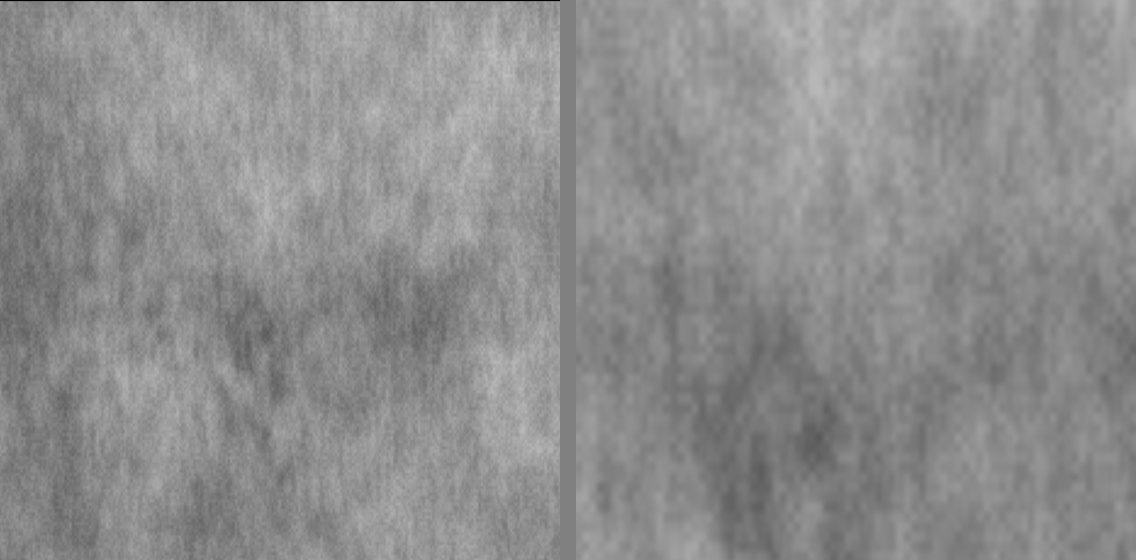
Left: the whole. Right: its middle third, enlarged.
This texture is drawn by a WebGL 2 fragment shader. Its source:

```glsl
#version 300 es
precision highp float;

// Soft grey, weathered surface: broad clouds and light bands overlaid with
// fine vertical fibres and grain. Clusters of blurred, upright dark spots
// are scattered by hashed loops; a thin black rim closes the top edge.

uniform vec2 u_resolution;
out vec4 fragColor;

const float TAU = 6.28319;
const float BASE_GREY = 0.562;
const int MAX_SPOTS = 24;

float hash(vec2 p) {
    return fract(sin(dot(p, vec2(127.1, 311.7))) * 43758.5453);
}

float valueNoise(vec2 p) {
    vec2 cell = floor(p);
    vec2 f = fract(p);
    f = f * f * (3.0 - 2.0 * f);
    float low = mix(hash(cell), hash(cell + vec2(1.0, 0.0)), f.x);
    float high = mix(hash(cell + vec2(0.0, 1.0)), hash(cell + vec2(1.0)), f.x);
    return mix(low, high, f.y);
}

// Layered noise, centred on zero
float fbm(vec2 p, int octaves) {
    float sum = 0.0;
    float total = 0.0;
    float amplitude = 1.0;
    for (int i = 0; i < octaves; i++) {
        sum += amplitude * (valueNoise(p) - 0.5);
        total += amplitude;
        amplitude *= 0.5;
        p = p * 2.03 + vec2(17.3, 9.1);
    }
    return sum / total;
}

// Random offset from -1 to 1 per axis, denser near zero
vec2 scatter(float id, float seed) {
    vec2 a = vec2(hash(vec2(id, seed)), hash(vec2(id, seed + 1.0)));
    vec2 b = vec2(hash(vec2(id, seed + 2.0)), hash(vec2(id, seed + 3.0)));
    return a + b - 1.0;
}

// Coverage of a group of soft spots, overlapping without hard sums
float spotCluster(vec2 p, vec2 centre, vec2 spread, vec2 size, int count, float seed) {
    float clear = 1.0;
    for (int i = 0; i < MAX_SPOTS; i++) {
        if (i >= count) break;
        float id = float(i) + 1.0;
        vec2 d = p - centre - spread * scatter(id, seed);
        d.x -= d.y * 0.5 * (hash(vec2(id, seed + 4.0)) - 0.5);
        d /= size * mix(0.6, 1.3, hash(vec2(id, seed + 5.0)));
        float strength = mix(0.35, 0.9, hash(vec2(id, seed + 6.0)));
        clear *= 1.0 - strength * exp(-dot(d, d));
    }
    return 1.0 - clear;
}

// Broad tone: light bands above and below a darker middle, plus clouds
float broadTone(vec2 p) {
    float bands = 0.028 * cos(TAU * (p.y - 0.82) / 0.7);
    float clouds = 0.32 * fbm(p * vec2(4.5, 3.6) + 3.7, 4);
    return bands + clouds;
}

// Fine detail: mottling, upright fibres and grain
float fineTone(vec2 p) {
    float mottle = 0.12 * fbm(p * vec2(32.0, 15.0) + 41.0, 2);
    float fibres = 0.10 * fbm(p * vec2(120.0, 30.0) + 73.0, 2);
    float grain = 0.075 * (valueNoise(p * vec2(230.0, 170.0)) - 0.5);
    return mottle + fibres + grain;
}

// Darkening from all the spots, with outlines roughened by noise
float spotShade(vec2 p) {
    vec2 warp = vec2(fbm(p * vec2(45.0, 28.0), 2), fbm(p * vec2(40.0, 22.0) + 8.0, 2));
    vec2 q = p + 0.028 * warp;
    float column = spotCluster(q, vec2(0.44, 0.31), vec2(0.08, 0.18), vec2(0.014, 0.030), 16, 11.0);
    float side = spotCluster(q, vec2(0.21, 0.47), vec2(0.21, 0.30), vec2(0.014, 0.023), 22, 29.0);
    float stray = spotCluster(q, vec2(0.55, 0.55), vec2(0.48, 0.42), vec2(0.022, 0.024), 10, 53.0);
    return 0.16 * column + 0.11 * side + 0.09 * stray;
}

void main() {
    vec2 uv = gl_FragCoord.xy / u_resolution;
    float grey = BASE_GREY + broadTone(uv) + fineTone(uv) - spotShade(uv);

    // Thin dark rim along the top
    grey *= 1.0 - smoothstep(0.997, 0.9985, uv.y);

    fragColor = vec4(vec3(clamp(grey, 0.0, 1.0)), 1.0);
}
```
